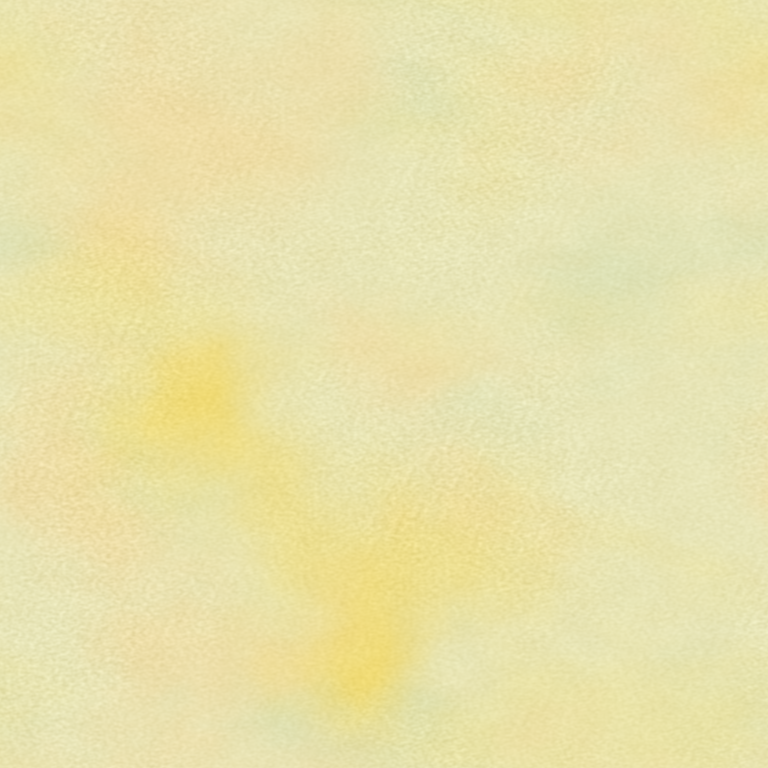
Give the GLSL for this texture, as a Shadertoy shader.

```glsl
// Pale yellow watercolour wash with golden blooms on fine paper grain, tiling seamlessly.

const vec3 CREAM = vec3(0.908, 0.898, 0.718);
const vec3 PEACH = vec3(0.940, 0.862, 0.640);
const vec3 SAGE  = vec3(0.862, 0.880, 0.705);
const vec3 STRAW = vec3(0.925, 0.885, 0.600);
const vec3 GOLD  = vec3(0.950, 0.850, 0.400);
const vec3 GRAIN_TINT = vec3(0.75, 0.80, 1.10);
const vec3 MOTTLE_TINT = vec3(0.50, 0.70, 1.20);

const float PEACH_AMOUNT = 0.75;
const float SAGE_AMOUNT = 0.85;
const float STRAW_AMOUNT = 0.60;
const float BLOOM_WARP = 0.065;
const float GRAIN_AMOUNT = 0.072;
const float MOTTLE_AMOUNT = 0.020;

// Blooms: centre x, centre y, radius, strength; gold ones first, then peach
const int GOLD_COUNT = 7;
const int BLOOM_COUNT = 10;
const vec4 BLOOMS[BLOOM_COUNT] = vec4[](
    vec4(0.25, 0.45, 0.100, 0.80),
    vec4(0.47, 0.25, 0.105, 0.58),
    vec4(0.48, 0.13, 0.085, 0.78),
    vec4(0.62, 0.27, 0.090, 0.42),
    vec4(0.37, 0.36, 0.085, 0.34),
    vec4(0.01, 0.91, 0.080, 0.28),
    vec4(0.15, 0.66, 0.080, 0.24),
    vec4(0.30, 0.83, 0.120, 0.60),
    vec4(0.15, 0.73, 0.090, 0.60),
    vec4(0.42, 0.94, 0.080, 0.55));

float hash(vec2 p) {
    return fract(sin(dot(p, vec2(127.1, 311.7))) * 43758.5453);
}

// Dot of the offset with a random unit gradient on the wrapped lattice
float slope(vec2 cell, vec2 offset, vec2 period, float seed) {
    float angle = 6.2832 * hash(mod(cell, period) + seed);
    return dot(vec2(cos(angle), sin(angle)), offset);
}

float noise(vec2 p, vec2 period, float seed) {
    vec2 i = floor(p), f = p - i;
    vec2 u = f * f * f * (f * (f * 6.0 - 15.0) + 10.0);
    vec2 e = vec2(1.0, 0.0);
    float low = mix(slope(i, f, period, seed),
                    slope(i + e.xy, f - e.xy, period, seed), u.x);
    float high = mix(slope(i + e.yx, f - e.yx, period, seed),
                     slope(i + e.xx, f - e.xx, period, seed), u.x);
    return mix(low, high, u.y);
}

float fbm(vec2 uv, vec2 period, float seed) {
    float sum = 0.0, weight = 1.0;
    for (int i = 0; i < 5; i++) {
        sum += weight * noise(uv * period, period, seed + float(i) * 7.3);
        period *= 2.0;
        weight *= 0.48;
    }
    return sum;
}

// Short fibres leaning both ways; the integer shears keep the wrap exact
float paperGrain(vec2 uv) {
    vec2 period = vec2(60.0);
    vec2 rising = vec2(120.0 * uv.x + 60.0 * uv.y, 240.0 * uv.y - 60.0 * uv.x);
    vec2 falling = vec2(120.0 * uv.x - 60.0 * uv.y, 180.0 * uv.y + 60.0 * uv.x);
    float fine = noise(uv * vec2(210.0, 260.0), vec2(210.0, 260.0), 5.0);
    return 0.5 * noise(rising, period, 31.0)
         + 0.6 * noise(falling, period, 47.0) + 0.4 * fine;
}

void mainImage(out vec4 fragColor, in vec2 fragCoord) {
    vec2 uv = fragCoord / iResolution.xy;

    // Broad, mostly horizontal washes
    float warm = fbm(uv, vec2(3.0, 4.0), 11.0);
    float cool = fbm(uv, vec2(3.0, 5.0), 23.0);
    float yellow = fbm(uv, vec2(2.0, 4.0), 41.0);
    float peach = PEACH_AMOUNT * smoothstep(-0.1, 0.6, warm);
    float sage = SAGE_AMOUNT * smoothstep(0.0, 0.65, cool);
    float straw = STRAW_AMOUNT * smoothstep(-0.1, 0.6, yellow);

    // Blooms with softly wandering edges, wrapped across the borders
    vec2 wander = vec2(fbm(uv, vec2(6.0), 61.0), fbm(uv, vec2(6.0), 83.0));
    float clearGold = 1.0, clearPeach = 1.0 - peach;
    for (int i = 0; i < BLOOM_COUNT; i++) {
        vec4 bloom = BLOOMS[i];
        vec2 d = fract(uv - bloom.xy + 0.5) - 0.5;
        d = (d + BLOOM_WARP * wander) / bloom.z;
        float keep = 1.0 - bloom.w * exp(-dot(d, d));
        if (i < GOLD_COUNT) clearGold *= keep;
        else clearPeach *= keep;
    }

    vec3 color = mix(CREAM, SAGE, sage);
    color = mix(color, STRAW, straw);
    color = mix(color, PEACH, 1.0 - clearPeach);
    color = mix(color, GOLD, 1.0 - clearGold);

    // Grain is stronger in some patches of the paper
    float patches = 0.65 + 0.5 * smoothstep(-0.3, 0.4, fbm(uv, vec2(4.0), 97.0));
    float mottle = fbm(uv, vec2(18.0, 26.0), 71.0);
    color += GRAIN_TINT * GRAIN_AMOUNT * patches * paperGrain(uv);
    color += MOTTLE_TINT * MOTTLE_AMOUNT * mottle;

    fragColor = vec4(clamp(color, 0.0, 1.0), 1.0);
}
```
